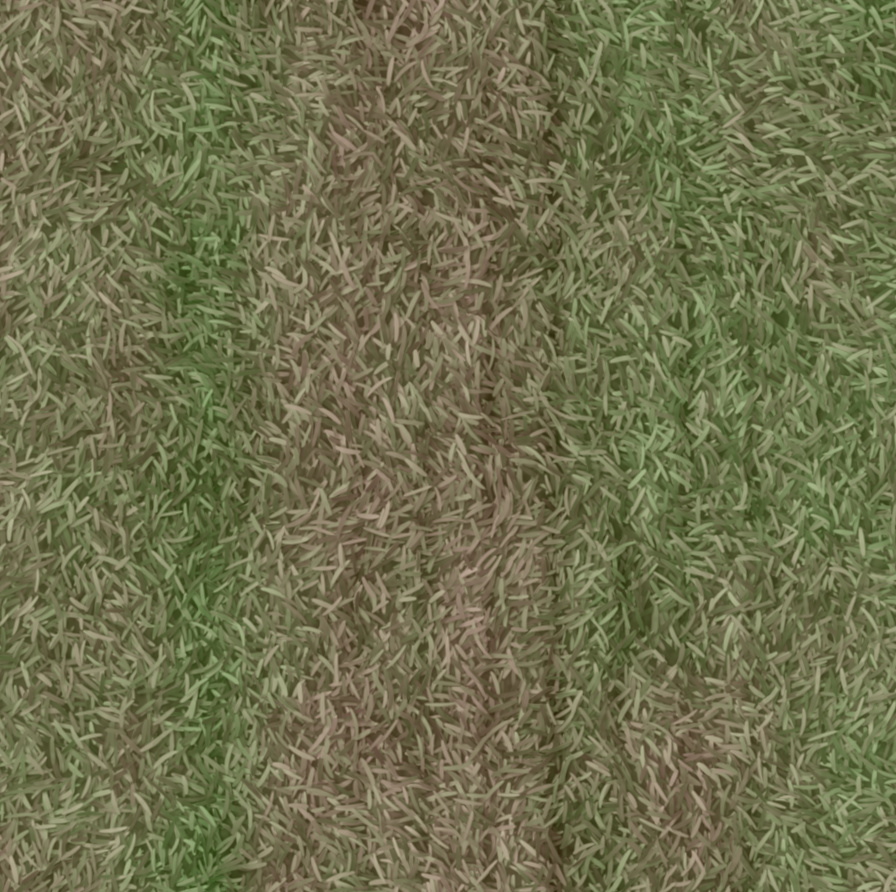
Reproduce this texture procedurally as a Shadertoy shader.

```glsl
// Worn meadow seen from above: layers of short curved grass blades over dark soil.
// Broad upright bands shift the hue between dry brown and lush green, and
// evenly spaced furrows darken the middle rows.

const float TAU = 6.2831853;
const int LAYERS = 10;
const float CELL = 0.025;
const float SOFTNESS = 0.0017;
const vec3 DRY = vec3(0.428, 0.385, 0.287);
const vec3 LUSH = vec3(0.370, 0.420, 0.252);
const float SHADOW_TONE = -0.17;

vec3 hash3(vec2 p) {
    vec3 q = fract(p.xyx * vec3(0.1031, 0.1030, 0.0973));
    q += dot(q, q.yxz + 33.33);
    return fract((q.xxy + q.yzz) * q.zyx);
}

float valueNoise(vec2 p) {
    vec2 cell = floor(p);
    vec2 f = fract(p);
    f = f * f * (3.0 - 2.0 * f);
    float bottom = mix(hash3(cell).x, hash3(cell + vec2(1, 0)).x, f.x);
    float top = mix(hash3(cell + vec2(0, 1)).x, hash3(cell + vec2(1, 1)).x, f.x);
    return mix(bottom, top, f.y);
}

float bump(float x, float center, float width) {
    float d = (x - center) / width;
    return exp(-d * d);
}

vec2 rotate(vec2 p, float angle) {
    float c = cos(angle), s = sin(angle);
    return vec2(c * p.x - s * p.y, s * p.x + c * p.y);
}

// How green the meadow is: 0 is dry, 1 is lush
float lushness(vec2 p) {
    float lush = 0.42 + 0.62 * bump(p.x, 0.23, 0.06);
    lush -= 0.36 * bump(p.x, 0.46, 0.13);
    lush += 0.36 * smoothstep(0.60, 0.68, p.x);
    lush -= 0.50 * bump(p.x, 0.77, 0.10) * (1.0 - smoothstep(0.22, 0.42, p.y));
    lush += 0.60 * (valueNoise(p * vec2(13.0, 7.0)) - 0.5);
    lush += 0.35 * (valueNoise(p * vec2(34.0, 22.0) + 17.0) - 0.5);
    return clamp(lush, -0.15, 1.45);
}

// Brightness change from furrows, streaks and broad patches
float bandTone(vec2 p) {
    float row = pow(0.5 + 0.5 * cos(TAU * (p.x - 0.622) / 0.0735), 4.0);
    float rowMask = smoothstep(0.34, 0.42, p.x) * (1.0 - smoothstep(0.84, 0.90, p.x));
    float tone = -0.07 * row * rowMask * valueNoise(p * vec2(9.0, 14.0) + 5.0);
    tone -= 0.045 * bump(p.x, 0.622, 0.012);
    tone -= 0.025 * bump(p.x, 0.22, 0.07);
    tone += 0.05 * (valueNoise(p * vec2(30.0, 3.0) + 41.0) - 0.5);
    tone += 0.06 * (valueNoise(p * 11.0 + 71.0) - 0.5);
    return tone + 0.015;
}

// Tilt of a blade from upright; neighbours share a common lean
float bladeAngle(vec2 p, float random) {
    float lean = 2.4 * (valueNoise(p * 10.0 + 90.0) - 0.5);
    float rightLean = 0.40 * smoothstep(0.58, 0.72, p.x);
    return lean - rightLean + 2.3 * (random - 0.5);
}

// Coverage of a tapered upright blade centred on the origin
float bladeMask(vec2 p, float halfLength, float halfWidth, float softness) {
    float t = abs(p.y) / halfLength;
    float edge = abs(p.x) - halfWidth * sqrt(max(1.0 - t * t, 0.0));
    float side = 1.0 - smoothstep(-softness, softness, edge);
    return side * (1.0 - smoothstep(0.72, 1.0, t));
}

// Lays one layer of blades over the surface, stored as (tone, lushness)
vec2 addBlades(vec2 surface, vec2 p, float lush, float layer) {
    vec2 shift = layer * vec2(0.37, 0.71) * CELL;
    vec2 home = floor((p + shift) / CELL);
    for (int j = -1; j <= 1; j++) {
        for (int i = -1; i <= 1; i++) {
            vec2 id = home + vec2(i, j);
            vec3 place = hash3(id + layer * 57.0 + 11.0);
            vec3 look = hash3(id + layer * 83.0 + 307.0);
            vec2 center = (id + place.xy) * CELL - shift;
            vec2 q = rotate(p - center, bladeAngle(center, place.z));
            q.x += 20.0 * (look.x - 0.5) * q.y * q.y;
            float halfLength = mix(0.011, 0.021, look.y);
            float halfWidth = mix(0.0018, 0.0031, place.x);

            // A soft shadow beside the blade, then the blade itself
            float shadow = bladeMask(q - vec2(0.0024, 0.0), halfLength, halfWidth, 0.003);
            surface.x = mix(surface.x, SHADOW_TONE, 0.30 * shadow);
            float tone = mix(-0.10, 0.20, look.z) + 0.05 * layer / float(LAYERS);
            tone += 0.03 * q.y / halfLength;
            float hue = lush + 0.7 * (place.y - 0.5);
            float mask = bladeMask(q, halfLength, halfWidth, SOFTNESS);
            surface = mix(surface, vec2(tone, hue), mask);
        }
    }
    return surface;
}

void mainImage(out vec4 fragColor, in vec2 fragCoord) {
    vec2 p = fragCoord / iResolution.y;
    float lush = lushness(p);

    // Dark soil below the grass
    float soil = -0.15 + 0.10 * valueNoise(p * vec2(120.0, 90.0));
    vec2 surface = vec2(soil, lush);
    for (int k = 0; k < LAYERS; k++) {
        surface = addBlades(surface, p, lush, float(k));
    }

    // Fine grain and broad bands shift brightness without changing the hue
    float grain = 0.04 * (valueNoise(p * 170.0 + 23.0) - 0.5);
    vec3 color = mix(DRY, LUSH, surface.y) + surface.x + grain + bandTone(p);
    fragColor = vec4(clamp(color, 0.0, 1.0), 1.0);
}
```
